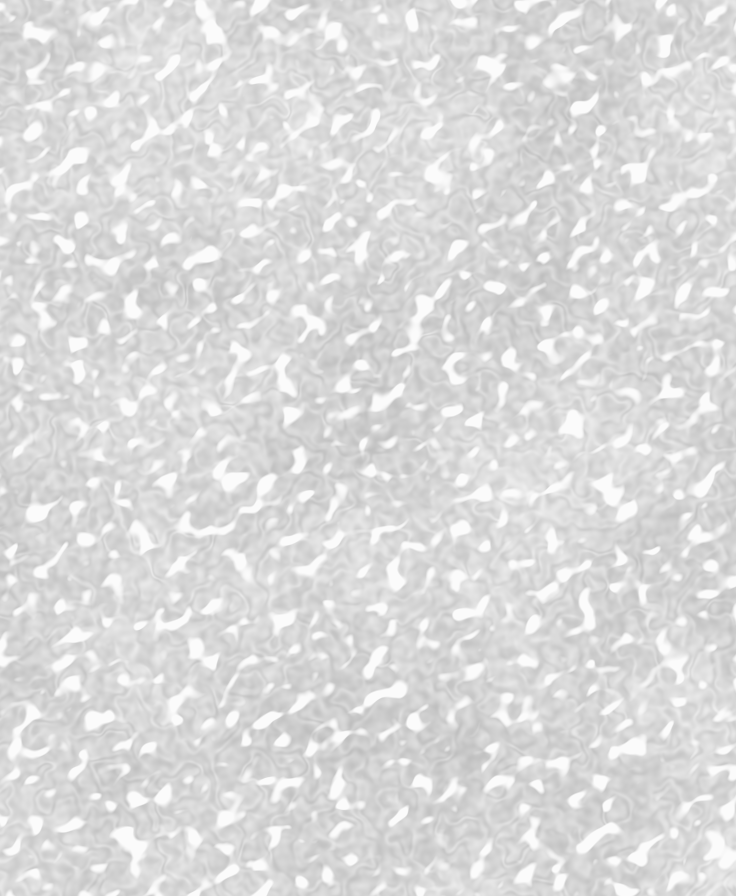
Reproduce this texture procedurally as a Shadertoy shader.

```glsl
// Pale crumpled foil: soft white glints over faintly wrinkled light grey.
// Glints are thresholded gradient noise stretched along a slanted grain;
// wrinkles are contour bands of a second, warped noise field.

#define GRAIN_ANGLE 0.50              // slant of the glints, radians
#define GLINT_SCALE vec2(35.0, 55.0)  // cells per height, along and across
#define GLINT_LOW 0.13                // noise level where a glint begins
#define GLINT_HIGH 0.42               // noise level where it is full white
#define WRINKLE_SCALE 30.0
#define WRINKLE_BANDS 15.0
#define WRINKLE_DEPTH 0.027
#define FINE_DEPTH 0.065
#define PATCH_DEPTH 0.06
#define BASE_GREY 0.838
#define GLINT_WHITE 0.985

mat2 rotation(float angle) {
    float c = cos(angle), s = sin(angle);
    return mat2(c, -s, s, c);
}

// Unit gradient with a random direction for each lattice cell
vec2 cellGradient(ivec2 cell) {
    uvec2 q = uvec2(cell + 4096) * uvec2(1597334673u, 3812015801u);
    uint h = (q.x ^ q.y) * 1597334673u;
    h = (h ^ (h >> 15)) * 3812015801u;
    float angle = float(h >> 16) / 65536.0 * 6.28319;
    return vec2(cos(angle), sin(angle));
}

float gradientNoise(vec2 p) {
    vec2 cell = floor(p), f = p - cell;
    ivec2 i = ivec2(cell);
    vec2 w = f * f * f * (f * (f * 6.0 - 15.0) + 10.0);
    float a = dot(cellGradient(i), f);
    float b = dot(cellGradient(i + ivec2(1, 0)), f - vec2(1, 0));
    float c = dot(cellGradient(i + ivec2(0, 1)), f - vec2(0, 1));
    float d = dot(cellGradient(i + ivec2(1, 1)), f - vec2(1, 1));
    return mix(mix(a, b, w.x), mix(c, d, w.x), w.y);
}

vec2 noisePair(vec2 p) {
    return vec2(gradientNoise(p), gradientNoise(p + vec2(37.3, 91.7)));
}

// Stretched grains, with a rounder turned layer to break up the lattice
float glintField(vec2 p) {
    vec2 grain = rotation(GRAIN_ANGLE) * p;
    float streaks = gradientNoise(grain * GLINT_SCALE);
    vec2 turned = rotation(GRAIN_ANGLE + 0.35) * p + 7.3;
    float beads = gradientNoise(turned * GLINT_SCALE * vec2(1.5, 1.3));
    return streaks + 0.6 * beads;
}

// Fine curling lines plus a little grit
float wrinkles(vec2 p) {
    vec2 q = rotation(0.9) * p * WRINKLE_SCALE;
    q += 0.5 * noisePair(q * 1.7 + 11.0);
    float bands = sin(WRINKLE_BANDS * gradientNoise(q) + 4.0 * gradientNoise(q * 0.6 + 5.0));
    float grit = gradientNoise(rotation(0.2) * p * 95.0 + 3.1);
    return WRINKLE_DEPTH * bands + FINE_DEPTH * grit;
}

void mainImage(out vec4 fragColor, in vec2 fragCoord) {
    vec2 p = fragCoord / iResolution.y;

    // Uneven grey ground
    float cloud = gradientNoise(p * 4.5 + 2.7) + 0.6 * gradientNoise(p * 11.0 + 8.1);
    float ground = BASE_GREY + PATCH_DEPTH * cloud + wrinkles(p);

    // Glints with irregular outlines
    vec2 bent = p + 0.008 * noisePair(p * 40.0);
    float glint = smoothstep(GLINT_LOW, GLINT_HIGH, glintField(bent));

    float grey = mix(ground, GLINT_WHITE, glint);
    fragColor = vec4(vec3(grey), 1.0);
}
```
